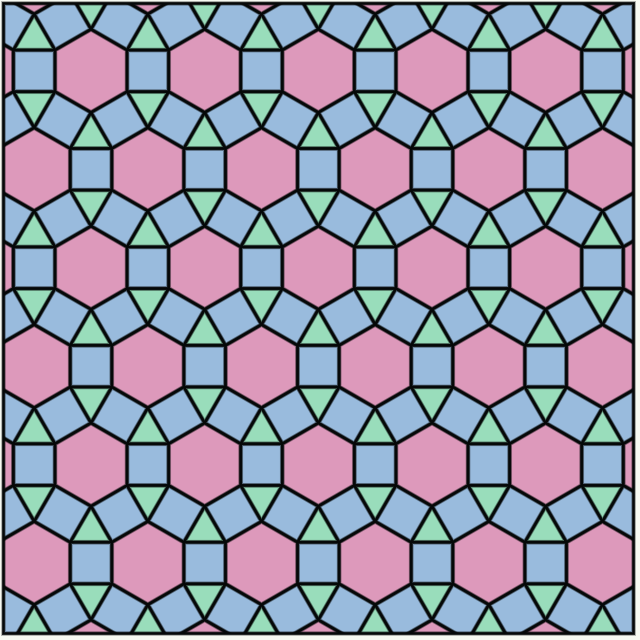
Write a WebGL 1 fragment shader that draws this pattern.

```glsl
precision highp float;

// Rhombitrihexagonal tiling: pink hexagons ringed by blue squares and green
// triangles, with soft black outlines inside a thin frame. Each point is moved
// to its nearest hexagon centre, then folded into one 30 degree sector.
uniform vec2 u_resolution;

const float SQRT3 = 1.7320508;
const float PITCH = 0.1776;                  // distance between hexagon centres
const float SIDE = 1.0 / (1.0 + SQRT3);      // tile side, in pitches
const float APOTHEM = 0.5 * SQRT3 * SIDE;    // hexagon centre to side

// Offset from the nearest point of a triangular lattice with unit spacing
vec2 nearestCentre(vec2 p) {
  vec2 cell = vec2(1.0, SQRT3);
  vec2 a = mod(p + 0.5 * cell, cell) - 0.5 * cell;
  vec2 b = mod(p, cell) - 0.5 * cell;
  return dot(a, a) < dot(b, b) ? a : b;
}

// Mirror folds into the sector between 0 and 30 degrees
vec2 foldSector(vec2 p) {
  vec2 normal = vec2(-0.5, 0.5 * SQRT3);
  p = abs(p);
  p -= 2.0 * max(dot(p, normal), 0.0) * normal;
  return vec2(p.x, abs(p.y));
}

// Distance to the hexagon side and the square side that meet at one corner
float edgeDistance(vec2 p) {
  vec2 d = p - vec2(APOTHEM, 0.5 * SIDE);
  float hexSide = length(vec2(d.x, max(d.y, 0.0)));
  float squareSide = length(vec2(min(d.x, 0.0), d.y));
  return min(hexSide, squareSide);
}

vec3 tileColour(vec2 p) {
  if (p.x < APOTHEM) return vec3(0.867, 0.6, 0.733);
  if (p.y < 0.5 * SIDE) return vec3(0.6, 0.733, 0.867);
  return vec3(0.6, 0.867, 0.733);
}

// Coverage of a soft stroke at a distance from its centre line
float stroke(float dist, float halfWidth) {
  float soft = max(0.0018, 0.75 / u_resolution.y);
  return 1.0 - smoothstep(halfWidth - soft, halfWidth + soft, dist);
}

void main() {
  vec2 uv = gl_FragCoord.xy / u_resolution;
  vec3 ink = vec3(0.02, 0.03, 0.03);

  // Tiles and their outlines
  vec2 p = foldSector(nearestCentre((uv - vec2(0.4974, 0.8893)) / PITCH));
  vec3 colour = mix(tileColour(p), ink, stroke(edgeDistance(p) * PITCH, 0.0029));

  // Pale margin, then the frame line over its border
  vec2 toFrame = abs(uv - vec2(0.4977, 0.5024)) - 0.4922;
  float frame = max(toFrame.x, toFrame.y);
  colour = mix(colour, vec3(0.97, 0.98, 0.95), step(0.0, frame));
  colour = mix(colour, ink, stroke(abs(frame), 0.0026));

  gl_FragColor = vec4(colour, 1.0);
}
```
